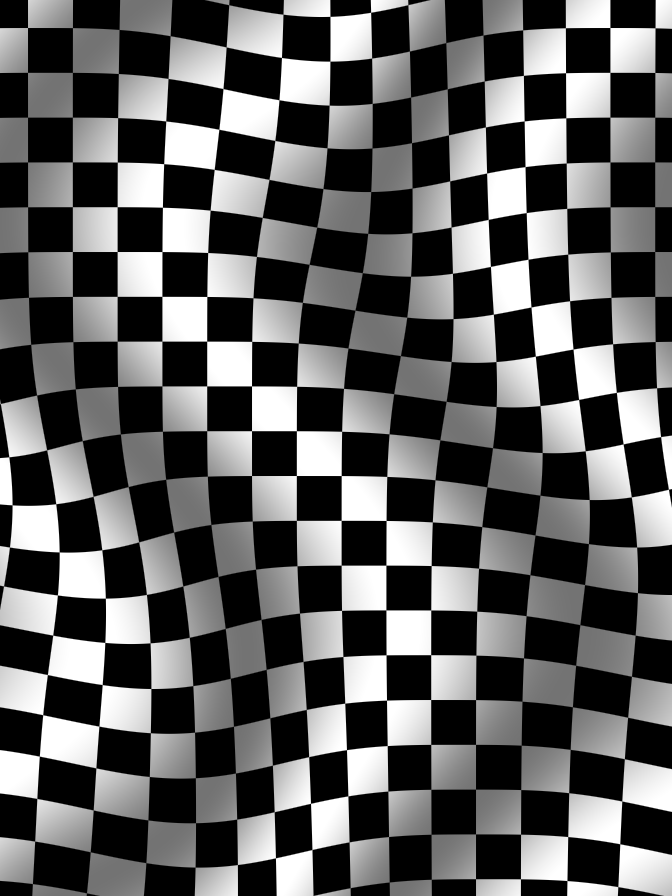
Reproduce this pattern procedurally as a Shadertoy shader.

```glsl
// Rippling black and white checkerboard cloth with soft grey folds.

const float TAU = 6.2831853;

// All lengths are in canvas widths; y runs down from the top edge.
const float CELLS_ACROSS = 15.0;
const vec2  GRID_OFFSET = vec2(0.0417);

// Diagonal swell that pushes the grid right and down
const float SWELL_HEIGHT = 0.0503;
const float SWELL_DIP = 0.0191;
const float SWELL_PERIOD = 0.851;
const float SWELL_START = 0.486;
const float SWELL_SLANT = 0.553;
const float SWELL_TOP = 0.069;
const float SWELL_WOBBLE = 0.069;
const float WOBBLE_PERIOD = 1.18;
const float DIP_CENTER = 0.473;
const float DIP_TILT = 0.15;

// Snaking shadows
const float FOLD_PERIOD = 0.5;
const float FOLD_CENTER = 0.168;
const float FOLD_SWAY = 0.177;
const float FOLD_TOP = 0.33;
const float SWAY_PERIOD = 1.198;
const float SHADE_MEAN = 0.735;
const float SHADE_RANGE = 0.285;

float raisedCosine(float x, float period) {
    return 0.5 + 0.5 * cos(TAU * x / period);
}

// Displacement along both axes: a ridge that weakens and narrows in the dip
float swell(vec2 p) {
    float y = p.y - SWELL_TOP;
    float ridge = SWELL_START + SWELL_SLANT * y
                - SWELL_WOBBLE * sin(TAU * y / WOBBLE_PERIOD);
    float dip = raisedCosine(p.y - DIP_CENTER - DIP_TILT * p.x, WOBBLE_PERIOD);
    dip *= dip;
    float profile = raisedCosine(p.x - ridge, SWELL_PERIOD);
    return (SWELL_HEIGHT - SWELL_DIP * dip) * pow(profile, 1.7 + dip);
}

// Brightness of the cloth, darkest along the swaying folds
float foldShade(vec2 uv) {
    float fold = FOLD_CENTER - FOLD_SWAY * cos(TAU * (uv.y - FOLD_TOP) / SWAY_PERIOD);
    float wave = cos(TAU * (uv.x - fold) / FOLD_PERIOD);
    return clamp(SHADE_MEAN - SHADE_RANGE * wave, 0.0, 1.0);
}

// Antialiased checker: 0 on even cells, 1 on odd cells
float checker(vec2 grid) {
    vec2 edge = abs(mod(grid + 0.5, 2.0) - 1.0) - 0.5;
    vec2 side = clamp(2.0 * edge / max(fwidth(grid), vec2(1e-5)), -1.0, 1.0);
    return 0.5 - 0.5 * side.x * side.y;
}

void mainImage(out vec4 fragColor, in vec2 fragCoord) {
    vec2 p = vec2(fragCoord.x, iResolution.y - fragCoord.y) / iResolution.x;
    vec2 uv = p - swell(p);
    float cloth = checker((uv - GRID_OFFSET) * CELLS_ACROSS);
    fragColor = vec4(vec3(cloth * foldShade(uv)), 1.0);
}
```
